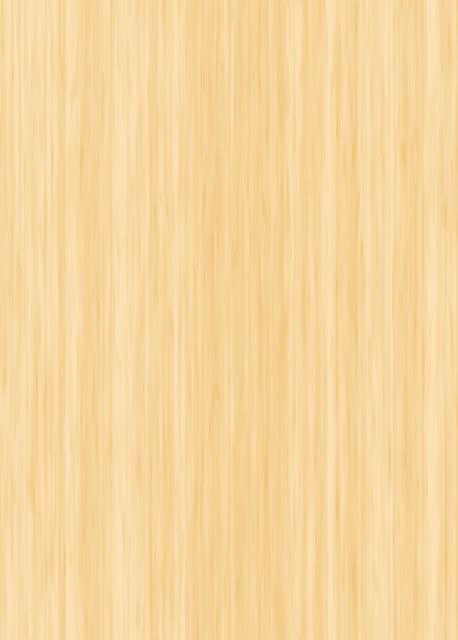
Give the GLSL for this texture, as a Shadertoy shader.

```glsl
// Pale bamboo-like wood with straight vertical grain.
// One-dimensional cellular strips at three widths set the bands; short
// soft fibres and a slow drift along the grain are layered on top.

const vec3 HONEY = vec3(0.950, 0.800, 0.540);
const vec3 CREAM = vec3(0.982, 0.872, 0.684);

// Strips and fibres across the canvas width
const float BOARD_COUNT  = 23.0;
const float STRIP_COUNT  = 60.0;
const float THREAD_COUNT = 140.0;
const float FIBRE_COUNT  = 185.0;
const float FIBRE_ROWS   = 13.0;   // fibre lengths per canvas height

// Contrast of each layer
const float BOARD_GAIN  = 0.58;
const float STRIP_GAIN  = 0.46;
const float THREAD_GAIN = 0.50;
const float FIBRE_GAIN  = 0.62;
const float DASH_GAIN   = 0.55;
const float DRIFT_GAIN  = 0.06;
const float MEAN_TONE   = 0.62;

float hash(vec2 p) {
    vec3 q = fract(vec3(p.xyx) * vec3(0.1031, 0.1030, 0.0973));
    q += dot(q, q.yzx + 33.33);
    return fract((q.x + q.y) * q.z);
}

// Flat cells with jittered borders, centred on zero
float strips(float x, float count, float seed) {
    float p = x * count;
    float cell = floor(p);
    float border = cell + 0.5 + 0.56 * (hash(vec2(cell, seed)) - 0.5);
    float soft = clamp(0.8 * count / iResolution.x, 0.04, 0.22);
    float left = hash(vec2(cell, seed + 7.0));
    float right = hash(vec2(cell + 1.0, seed + 7.0));
    return mix(left, right, smoothstep(border - soft, border + soft, p)) - 0.5;
}

// Smooth noise along one column, shifted so that rows never line up
float column(float id, float y, float seed) {
    float p = y + 9.0 * hash(vec2(id, seed));
    float row = floor(p);
    float key = id + 31.0 * seed;
    return mix(hash(vec2(key, row)), hash(vec2(key, row + 1.0)),
               smoothstep(0.0, 1.0, p - row));
}

// Elongated fibres blended between neighbouring columns
float fibres(vec2 uv, float count, float rows, float seed) {
    float p = uv.x * count;
    float id = floor(p);
    float y = uv.y * rows;
    return mix(column(id, y, seed), column(id + 1.0, y, seed),
               smoothstep(0.0, 1.0, p - id));
}

// Slow layered waves that lighten and darken the grain lengthwise
float drift(vec2 uv) {
    return sin(uv.y * 5.0 + 4.0 * sin(uv.x * 23.0))
         + 0.6 * sin(uv.y * 11.0 + 5.0 * sin(uv.x * 41.0 + 1.7));
}

void mainImage(out vec4 fragColor, in vec2 fragCoord) {
    vec2 uv = fragCoord / iResolution.xy;

    // Long bands running the full height
    float tone = MEAN_TONE;
    tone += BOARD_GAIN * strips(uv.x, BOARD_COUNT, 41.0);
    tone += STRIP_GAIN * strips(uv.x, STRIP_COUNT, 17.0);
    tone += THREAD_GAIN * strips(uv.x, THREAD_COUNT, 29.0);

    // Fibres, long and short, with a few darker dashes
    tone += FIBRE_GAIN * (fibres(uv, FIBRE_COUNT, FIBRE_ROWS, 5.0) - 0.5);
    tone += 0.4 * FIBRE_GAIN * (fibres(uv, 0.5 * FIBRE_COUNT, 0.4 * FIBRE_ROWS, 11.0) - 0.5);
    float dash = fibres(uv, 0.8 * FIBRE_COUNT, 1.3 * FIBRE_ROWS, 23.0);
    tone -= DASH_GAIN * smoothstep(0.72, 1.0, dash);
    tone += DRIFT_GAIN * drift(uv);

    fragColor = vec4(mix(HONEY, CREAM, clamp(tone, -0.25, 1.12)), 1.0);
}
```
